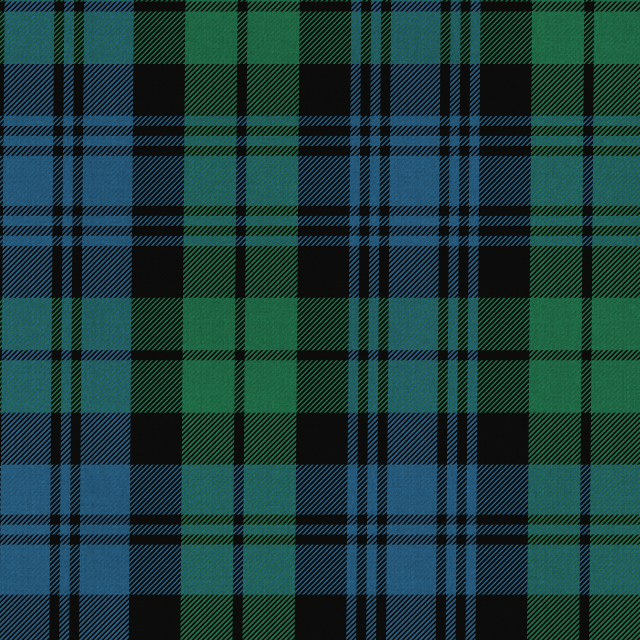
Write a Shadertoy shader that draws this pattern.

```glsl
const float THREADS = 512.0;     // threads along the canvas height
const float HALF_SETT = 279.0;   // threads between the two mirror lines
const float TWILL_STEP = 4.0;    // threads in one twill repeat

const vec3 BLUE = vec3(0.145, 0.345, 0.475);
const vec3 GREEN = vec3(0.120, 0.405, 0.270);
const vec3 BLACK = vec3(0.045, 0.048, 0.043);

float hash(vec2 p) {
    vec3 q = fract(vec3(p.xyx) * 0.1031);
    q += dot(q, q.yzx + 33.33);
    return fract((q.x + q.y) * q.z);
}

float valueNoise(vec2 p) {
    vec2 cell = floor(p);
    vec2 f = fract(p);
    f = f * f * (3.0 - 2.0 * f);
    float low = mix(hash(cell), hash(cell + vec2(1.0, 0.0)), f.x);
    float high = mix(hash(cell + vec2(0.0, 1.0)), hash(cell + 1.0), f.x);
    return mix(low, high, f.y);
}

float edge(float x, float at, float aa) {
    return clamp((x - at) / aa + 0.5, 0.0, 1.0);
}

float band(float x, float start, float end, float aa) {
    return edge(x, start, aa) - edge(x, end, aa);
}

// Mirrored stripe sequence, measured in threads from its pivot
vec3 settColor(float x, float aa) {
    float d = abs(mod(x + HALF_SETT, 2.0 * HALF_SETT) - HALF_SETT);

    // Paired guard lines, broad bars and thin centre lines
    float dark = band(d, 20.0, 28.0, aa) + band(d, 36.0, 44.0, aa);
    dark += band(d, 52.0, 93.5, aa) + band(d, 185.5, 227.0, aa);
    dark += band(d, 135.5, 143.5, aa) + band(d, 267.0, 275.0, aa);

    vec3 ground = mix(BLUE, GREEN, band(d, 72.0, 206.0, aa));
    return mix(ground, BLACK, dark);
}

// 1 where the warp floats over the weft, along rising diagonals
float twillMask(vec2 p, float aa) {
    float phase = fract((p.x - p.y) / TWILL_STEP);
    float ridge = abs(phase - 0.5);
    float soft = max(0.5 * aa / TWILL_STEP, 0.03);
    return smoothstep(0.25 - soft, 0.25 + soft, ridge);
}

// Brightness of one yarn, uneven along its length
float yarnShade(float index, float along, float seed) {
    float tone = hash(vec2(index, seed)) - 0.5;
    float slub = valueNoise(vec2(index + seed, along * 0.15)) - 0.5;
    return 1.0 + 0.07 * tone + 0.10 * slub;
}

void mainImage(out vec4 fragColor, in vec2 fragCoord) {
    float aa = THREADS / iResolution.y;
    vec2 p = fragCoord * aa;

    // Slight lean of the warp
    vec2 sett = p - vec2(330.7, 367.3);
    sett.x = (sett.x - 0.008 * (p.y - 256.0)) * 1.006;

    vec3 warp = settColor(sett.x, aa) * yarnShade(floor(p.x), p.y, 17.0);
    vec3 weft = settColor(sett.y, aa) * yarnShade(floor(p.y), p.x, 71.0);
    vec3 cloth = mix(weft * 0.96, warp * 1.02, twillMask(p, aa));

    // Fibre grain and faint unevenness of the dye
    cloth *= 1.0 + 0.10 * (hash(floor(p) + 5.0) - 0.5);
    cloth *= 0.97 + 0.06 * valueNoise(p / 90.0);

    fragColor = vec4(cloth, 1.0);
}
```
